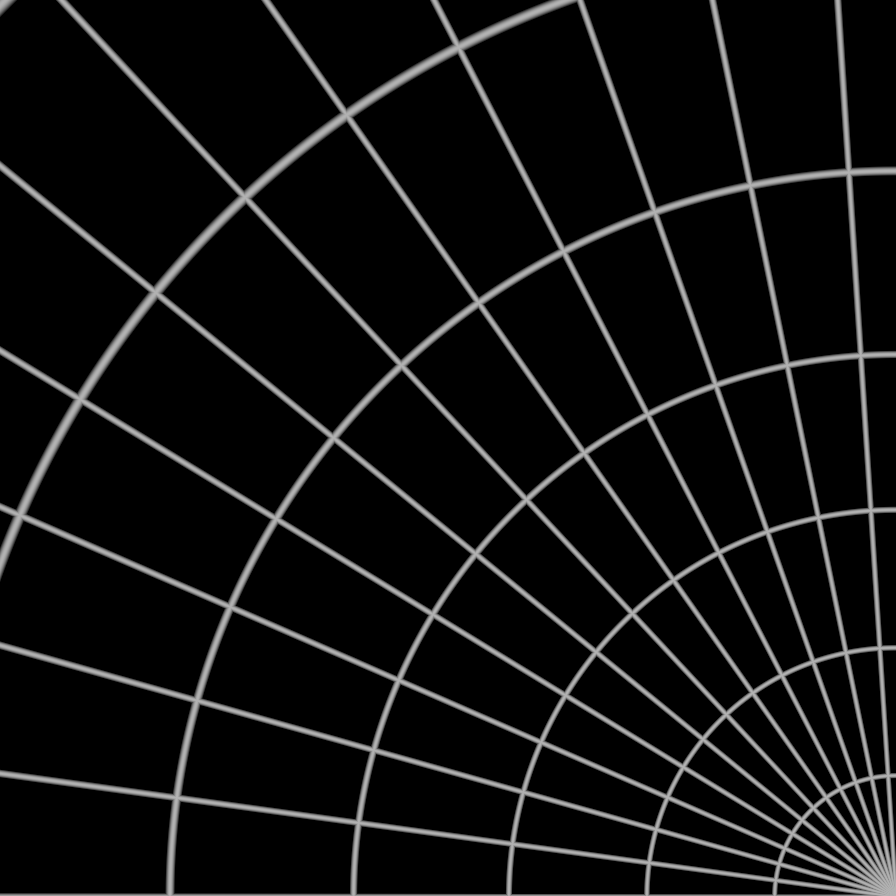
Write a Shadertoy shader that draws this pattern.

```glsl
// Grey polar web on black: spokes and widening rings fanning from the lower right corner.

// Soft rounded line profile: 1 on the axis, 0 at the half width.
float softLine(float dist, float halfWidth) {
    float t = dist / halfWidth;
    return max(1.0 - t * t, 0.0);
}

// Distance to the nearest multiple of a step.
float repeatDistance(float x, float stepSize) {
    return abs(x - stepSize * round(x / stepSize));
}

void mainImage(out vec4 fragColor, in vec2 fragCoord) {
    vec2 uv = fragCoord / iResolution.xy;
    vec2 hub = vec2(1.0, -0.001);
    vec2 p = vec2(hub.x - uv.x, uv.y - hub.y);
    float radius = length(p);
    float angle = atan(p.y, p.x);
    float pixel = 1.0 / min(iResolution.x, iResolution.y);

    // Spokes: even angles, slightly thicker away from the hub
    float spokeDist = radius * sin(repeatDistance(angle, 0.1369));
    float spokes = softLine(spokeDist, max(0.0032 + 0.0014 * radius, pixel));

    // Rings: even steps of atan(radius), so gaps and widths grow outward
    float stretch = 1.0 + radius * radius;
    float ringDist = stretch * repeatDistance(atan(radius) + 0.002, 3.14159 / 23.0);
    float rings = softLine(ringDist, max(0.0033 * stretch, pixel));

    fragColor = vec4(vec3(0.7 * max(spokes, rings)), 1.0);
}
```
